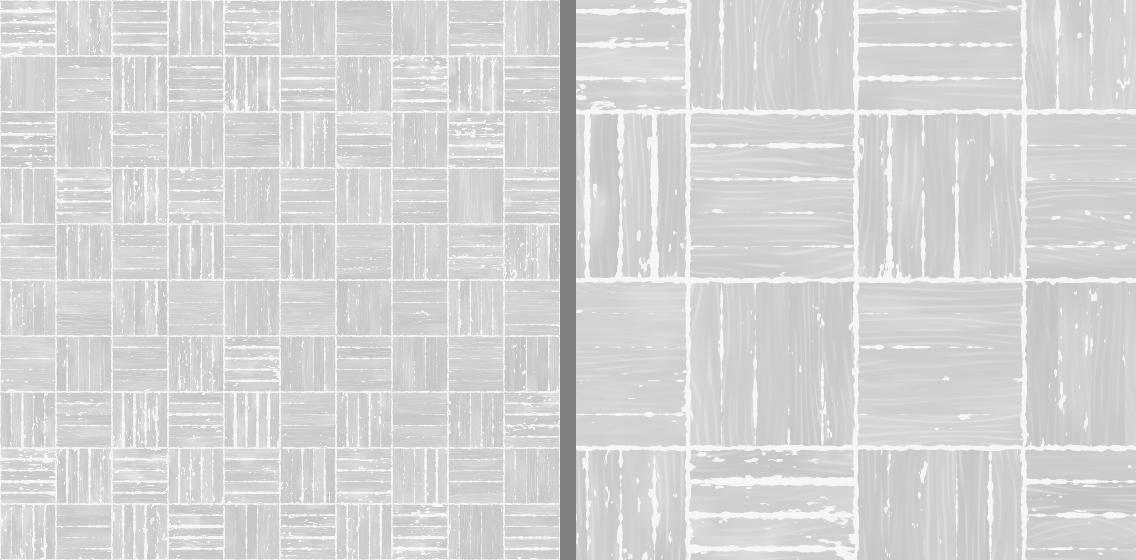
Left, the full canvas; right, a detail of the centre.
This pattern is drawn by a Shadertoy shader. Its source:

```glsl
const float TILES = 10.0;
const float SLATS = 5.0;
const vec3 WOOD = vec3(0.797);
const vec3 PALE_GRAIN = vec3(0.868);
const vec3 GROUT = vec3(0.965);

float hash(vec2 p) {
    vec3 q = fract(vec3(p.xyx) * 0.1031);
    q += dot(q, q.yzx + 33.33);
    return fract((q.x + q.y) * q.z);
}

float noise(vec2 p) {
    vec2 i = floor(p);
    vec2 f = fract(p);
    f = f * f * (3.0 - 2.0 * f);
    float low = mix(hash(i), hash(i + vec2(1, 0)), f.x);
    float high = mix(hash(i + vec2(0, 1)), hash(i + vec2(1, 1)), f.x);
    return mix(low, high, f.y);
}

float fbm(vec2 p) {
    float sum = 0.0;
    float gain = 0.55;
    for (int i = 0; i < 3; i++) {
        sum += gain * noise(p);
        p = p * 2.03 + 17.3;
        gain *= 0.5;
    }
    return sum / 0.9625;
}

// Coverage of a line with the given half width
float lineMask(float dist, float halfWidth, float pixel) {
    return smoothstep(-0.6, 0.6, (halfWidth - dist) / pixel);
}

// Thin growth rings over fine fibres; p is (across, along)
float woodGrain(vec2 p, vec2 seed, float strength) {
    float rings = p.x * 22.0 + 3.2 * noise(p * vec2(5.0, 1.8) + seed);
    float ringLine = smoothstep(0.24, 0.48, abs(fract(rings) - 0.5));
    float fibre = noise(p * vec2(44.0, 3.5) + seed * 1.7);
    float bleach = smoothstep(0.5, 0.85, noise(p * vec2(4.0, 1.5) + seed * 2.3));
    float lines = ringLine * smoothstep(0.15, 0.65, fibre);
    return clamp(lines * strength + 0.3 * fibre * fibre + 0.4 * bleach, 0.0, 1.0);
}

// Ragged gaps between slats, some nearly closed
float slatGaps(vec2 p, vec2 tile, float wear, float pixel) {
    float joint = clamp(floor(p.x * SLATS + 0.5), 1.0, SLATS - 1.0);
    float dist = abs(p.x - joint / SLATS);
    float openness = mix(hash(tile * 7.0 + joint * 3.1), wear, 0.55);
    float ragged = fbm(vec2(p.y * 22.0, joint * 9.0) + tile * 31.0) - 0.5;
    float drift = noise(vec2(p.y * 3.0, joint * 5.0) + tile * 11.0) - 0.5;
    float halfWidth = mix(-0.014, 0.027, openness);
    return lineMask(dist, halfWidth + ragged * 0.025 + drift * 0.014, pixel);
}

// Uneven grout around each tile
float tileBorder(vec2 p, vec2 tile, float pixel) {
    vec2 edge = min(p, 1.0 - p);
    float ragged = fbm(p * 22.0 + tile * 23.0) - 0.5;
    return lineMask(min(edge.x, edge.y), 0.014 + ragged * 0.028, pixel);
}

// Flaked spots that gather in patches, along slat edges and at tile ends
float chips(vec2 p, vec2 tile, float wear) {
    float slatEdge = abs(fract(p.x * SLATS + 0.5) - 0.5) / SLATS;
    float tileEnd = min(p.y, 1.0 - p.y);
    float dist = min(slatEdge, tileEnd);
    float flakes = fbm(p * vec2(27.0, 11.0) + tile * 41.0);
    float patchWear = noise(p * vec2(3.0, 1.6) + tile * 13.0) - 0.5;
    float limit = mix(0.69, 0.81, smoothstep(0.0, 0.07, dist));
    limit -= 0.16 * (wear - 0.5) + 0.26 * patchWear;
    return smoothstep(limit, limit + 0.06, flakes);
}

void mainImage(out vec4 fragColor, in vec2 fragCoord) {
    vec2 grid = fragCoord / iResolution.y * TILES;
    float pixel = TILES / iResolution.y;
    vec2 tile = floor(grid);
    vec2 p = fract(grid);

    // Alternate the slat direction like a checkerboard
    bool horizontal = mod(tile.x + tile.y, 2.0) > 0.5;
    p = horizontal ? p.yx : p;

    // Wear differs by tile and drifts over the floor
    float wear = clamp(hash(tile + 5.7) + 0.7 * (noise(grid * 0.45 + 3.0) - 0.5), 0.0, 1.0);
    float slat = floor(p.x * SLATS);
    vec2 seed = tile * 19.0 + slat * vec2(7.3, 3.7);

    // Slat tone and grain
    float tone = (hash(seed + 2.1) - 0.5) * 0.036;
    tone += (hash(tile + 61.0) - 0.5) * 0.018;
    float grain = woodGrain(p, seed, mix(0.15, 0.75, hash(seed + 8.4)));
    vec3 color = mix(WOOD + tone, PALE_GRAIN + 0.5 * tone, grain);

    // Thin paint haze on worn parts
    float haze = smoothstep(0.5, 0.9, fbm(p * vec2(5.0, 2.5) + tile * 29.0));
    color = mix(color, GROUT, haze * wear * 0.5);

    // Gaps, border and worn paint
    float grout = slatGaps(p, tile, wear, pixel);
    grout = max(grout, tileBorder(p, tile, pixel));
    grout = max(grout, chips(p, tile, wear) * 0.95);
    color = mix(color, GROUT, grout);

    fragColor = vec4(color, 1.0);
}
```
